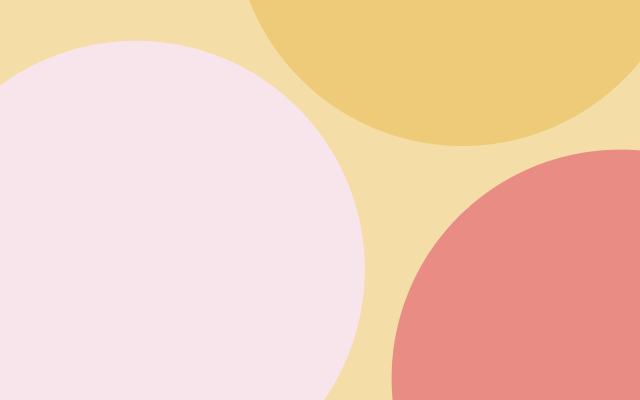
A Shadertoy shader for this background:

```glsl
// Coverage of a disc, with an edge one pixel wide
float disc(vec2 p, vec2 center, float radius) {
    float pixel = 1.0 / iResolution.y;
    return clamp(0.5 - (length(p - center) - radius) / pixel, 0.0, 1.0);
}

void mainImage(out vec4 fragColor, in vec2 fragCoord) {
    // Canvas height is one unit
    vec2 p = fragCoord / iResolution.y;
    float radius = 0.572;

    // Pale sand ground
    vec3 color = vec3(0.957, 0.867, 0.655);

    // Gold disc at the top, coral at the lower right, blush at the left
    color = mix(color, vec3(0.929, 0.796, 0.471), disc(p, vec2(1.156, 1.207), radius));
    color = mix(color, vec3(0.914, 0.549, 0.514), disc(p, vec2(1.551, 0.054), radius));
    color = mix(color, vec3(0.969, 0.898, 0.922), disc(p, vec2(0.340, 0.326), radius));

    fragColor = vec4(color, 1.0);
}
```
